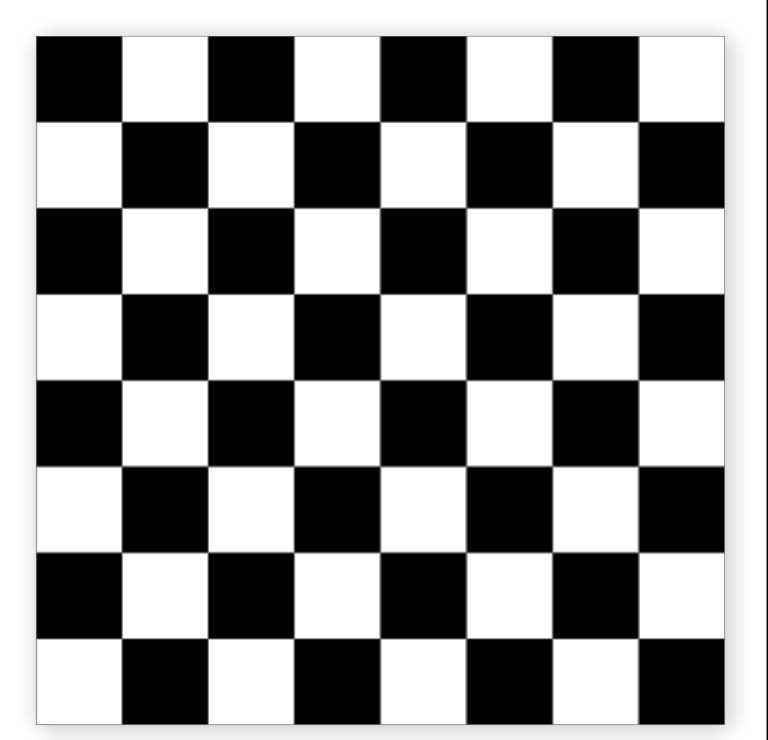
This pattern is drawn by a WebGL 1 fragment shader. Its source:

```glsl
precision highp float;

uniform vec2 u_resolution;

// Lengths are fractions of the canvas height.
#define CELLS 8.0
#define BOARD_CORNER vec2(0.0486, 0.0203)
#define BOARD_SIZE 0.931
#define EDGE_SOFTNESS 0.0019
#define EDGE_VARIATION 0.35
#define INK_SPREAD 0.8
#define SHADOW_OFFSET vec2(0.006, -0.004)
#define SHADOW_RANGE vec2(-0.02, 0.034)
#define SHADOW_RADIUS 0.03
#define SHADOW_DEPTH 0.17
#define RULE_WIDTH 0.002

float hash(vec2 p) {
  vec3 q = fract(vec3(p.xyx) * 0.1031);
  q += dot(q, q.yzx + 33.33);
  return fract((q.x + q.y) * q.z);
}

float roundedBox(vec2 p, vec2 halfSize, float radius) {
  vec2 d = abs(p) - halfSize + radius;
  return length(max(d, 0.0)) + min(max(d.x, d.y), 0.0) - radius;
}

// Signed distance to the nearest grid line, alternating sign per cell.
float stripe(float q, float axis, float pixel) {
  float cell = BOARD_SIZE / CELLS;
  float d = (abs(mod(q + 0.5, 2.0) - 1.0) - 0.5) * cell;
  float vary = hash(vec2(floor(q + 0.5), axis)) * 2.0 - 1.0;
  float soft = EDGE_SOFTNESS * (1.0 + EDGE_VARIATION * vary);
  return clamp(d / max(soft, 0.6 * pixel), -1.0, 1.0);
}

float checker(vec2 q, float pixel) {
  float parity = stripe(q.x, 3.0, pixel) * stripe(q.y, 11.0, pixel);
  return pow(0.5 - 0.5 * parity, INK_SPREAD);
}

void main() {
  float pixel = 1.0 / u_resolution.y;
  vec2 p = gl_FragCoord.xy * pixel;
  vec2 halfBoard = vec2(0.5 * BOARD_SIZE);
  vec2 fromCenter = p - BOARD_CORNER - halfBoard;

  // Page with soft drop shadow
  float shadowDist = roundedBox(fromCenter - SHADOW_OFFSET, halfBoard, SHADOW_RADIUS);
  float shadow = 1.0 - smoothstep(SHADOW_RANGE.x, SHADOW_RANGE.y, shadowDist);
  float tone = 1.0 - SHADOW_DEPTH * shadow;

  // Checkered board
  vec2 q = (p - BOARD_CORNER) * CELLS / BOARD_SIZE;
  float boardDist = roundedBox(fromCenter, halfBoard, 0.0);
  float board = 1.0 - smoothstep(-0.75 * pixel, 0.75 * pixel, boardDist);
  tone = mix(tone, 1.0 - checker(q, pixel), board);

  // Thin rule along the right margin
  float ruleDist = p.x - (u_resolution.x * pixel - RULE_WIDTH);
  tone *= 1.0 - clamp(ruleDist / pixel + 0.5, 0.0, 1.0);

  gl_FragColor = vec4(vec3(tone), 1.0);
}
```
